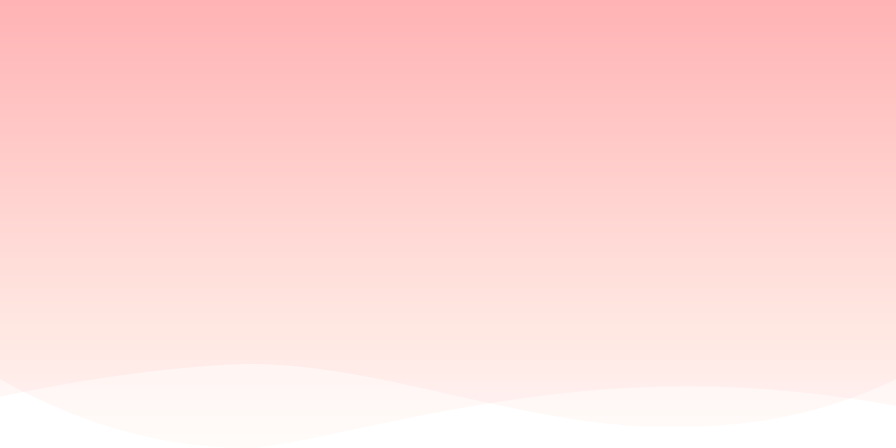
A WebGL 1 fragment shader for this background:

```glsl
precision highp float;
uniform vec2 u_resolution;

// Height of a smooth hill line with one turn on each side; ends holds the edge heights.
// bend shapes the left and right flanks, skew leans the slope between the turns.
float waveHeight(float x, vec2 turnA, vec2 turnB, vec2 ends, vec2 bend, float skew) {
  if (x < turnA.x) return mix(turnA.y, ends.x, pow(1.0 - x / turnA.x, bend.x));
  if (x > turnB.x) return mix(turnB.y, ends.y, pow((x - turnB.x) / (1.0 - turnB.x), bend.y));
  float t = pow((x - turnA.x) / (turnB.x - turnA.x), skew);
  return mix(turnA.y, turnB.y, smoothstep(0.0, 1.0, t));
}

// Soft coverage of everything under a line
float below(float y, float height) {
  float edge = 0.75 / u_resolution.y;
  return 1.0 - smoothstep(-edge, edge, y - height);
}

void main() {
  vec2 uv = gl_FragCoord.xy / u_resolution;

  // Sky: rose to peach, then pale pink near the ground
  vec3 rose = vec3(1.0, 0.70, 0.705);
  vec3 peach = vec3(1.0, 0.909, 0.886);
  vec3 palePink = vec3(1.0, 0.945, 0.945);
  vec3 color = mix(peach, rose, clamp((uv.y - 0.27) / 0.73, 0.0, 1.0));
  color = mix(palePink, color, smoothstep(0.05, 0.28, uv.y));

  // Two crossing waves: a veil where one lies, white where both overlap
  float hill = below(uv.y, waveHeight(uv.x, vec2(0.28, 0.1875), vec2(0.745, 0.047),
                                      vec2(0.1146, 0.1536), vec2(1.6, 2.3), 0.97));
  float swell = below(uv.y, waveHeight(uv.x, vec2(0.28, 0.0), vec2(0.768, 0.138),
                                       vec2(0.1536, 0.094), vec2(2.05, 1.9), 0.7));
  vec3 veil = mix(vec3(1.0, 0.984, 0.972), vec3(1.0, 0.963, 0.957), smoothstep(0.0, 0.18, uv.y));
  color = mix(color, veil, max(hill, swell));
  color = mix(color, vec3(1.0), hill * swell);

  gl_FragColor = vec4(color, 1.0);
}
```
